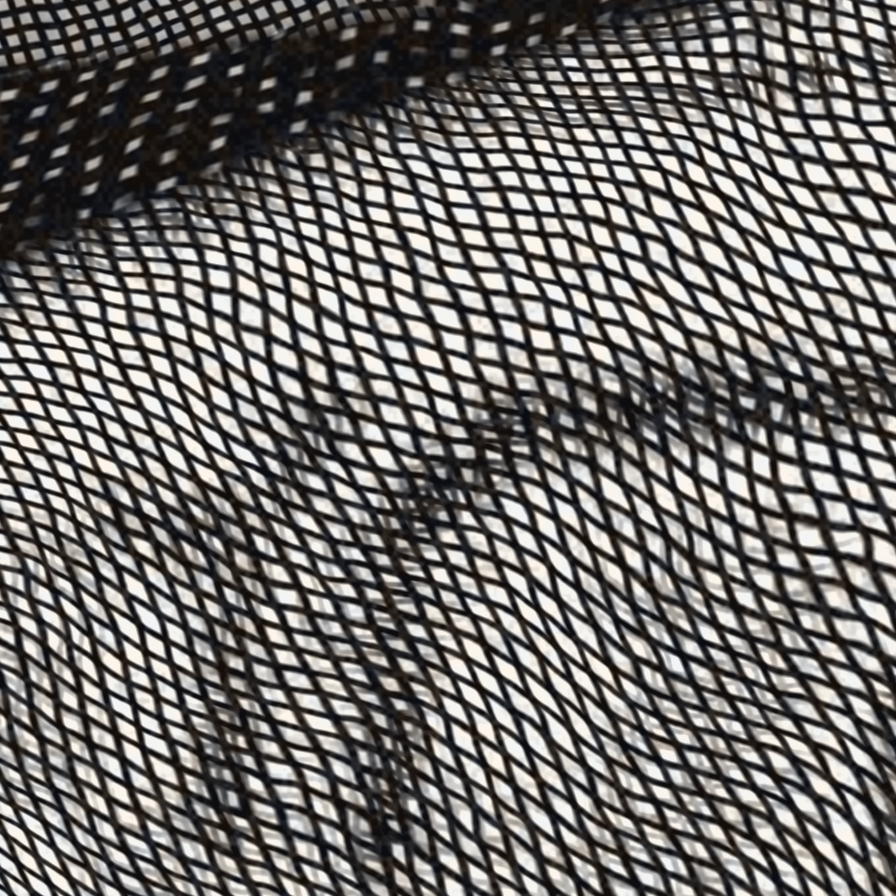
Reproduce this texture procedurally as a WebGL 2 fragment shader.

```glsl
#version 300 es
precision highp float;
// Draped black net over a pale ground, with dark overlapping folds.
uniform vec2 u_resolution;
out vec4 fragColor;

float hash(vec2 p) {
  return fract(sin(dot(p, vec2(127.1, 311.7))) * 43758.5453);
}

float noise(vec2 p) {
  vec2 i = floor(p), f = fract(p);
  f = f * f * (3.0 - 2.0 * f);
  return mix(mix(hash(i), hash(i + vec2(1, 0)), f.x),
             mix(hash(i + vec2(0, 1)), hash(i + vec2(1, 1)), f.x), f.y);
}

float segment(vec2 p, vec2 a, vec2 b) {
  vec2 ab = b - a;
  return length(p - a - ab * clamp(dot(p - a, ab) / dot(ab, ab), 0.0, 1.0));
}

// Openness of a net: 0 on the threads, up to 1 inside each hole.
float net(vec2 grid, float halfThread) {
  vec2 toThread = 0.5 - abs(fract(grid) - 0.5);
  vec2 open = smoothstep(halfThread - 0.11, halfThread + 0.11, toThread);
  return open.x * open.y * (0.84 + 0.16 * hash(floor(grid)));
}

// Soft crease of the given width around a distance.
float crease(float d, float width) {
  return exp(-d * d / (width * width));
}

void main() {
  vec2 p = gl_FragCoord.xy / u_resolution;

  // Uneven drape of the cloth
  vec2 q = p + 0.012 * vec2(sin(p.y * 11.0 + p.x * 5.0), sin(p.x * 13.0 - p.y * 6.0));
  q += 0.022 * (vec2(noise(p * 7.0), noise(p * 7.0 + 31.0)) - 0.5);
  q += 0.006 * (vec2(noise(p * 30.0), noise(p * 30.0 + 17.0)) - 0.5);

  // Skewed thread directions, steeper towards the bottom
  vec2 front = vec2(34.0 * q.x + 13.5 * q.y,
                    15.0 * q.x + 46.0 * q.y - 14.0 * q.x * (q.y - 0.5));
  front.y += 5.0 * smoothstep(0.6, 1.0, q.y - 0.2 * q.x);
  vec2 back = vec2(39.0 * q.x + 8.0 * q.y, 11.0 * q.x + 42.0 * q.y) + 2.0 * noise(p * 5.0);

  // Creases in the lower cloth
  float ridge = min(segment(p, vec2(1.05, 0.57), vec2(0.57, 0.53)),
                min(segment(p, vec2(0.57, 0.53), vec2(0.44, 0.40)),
                    segment(p, vec2(0.44, 0.40), vec2(0.43, -0.1))));
  float sideRidge = min(segment(p, vec2(0.36, 0.54), vec2(0.27, 0.40)),
                        segment(p, vec2(0.27, 0.40), vec2(0.25, 0.08)));
  sideRidge = min(sideRidge, segment(p, vec2(0.15, 0.42), vec2(0.27, 0.40)));
  float folds = max(crease(ridge, 0.045), 0.85 * crease(sideRidge, 0.045));
  folds = max(folds, 0.8 * crease(segment(p, vec2(1.0, 0.25), vec2(0.99, 0.0)), 0.03));

  // Doubled cloth inside the creases and near the upper fold
  float foldEdge = 0.69 + 0.45 * p.x - 0.08 * p.x * p.x;
  float bandTop = 0.92 + 0.13 * p.x;
  float nearFold = smoothstep(-0.09, 0.0, p.y - foldEdge);
  float streak = smoothstep(0.4, 0.65, p.x) * crease(p.y - 0.80 - 0.13 * p.x, 0.028);
  float inner = 0.35 * smoothstep(0.5, 0.35, p.y) * smoothstep(0.25, 0.6, noise(p * 5.0 + 9.0));
  float doubled = max(max(folds * (0.5 + 0.5 * noise(p * 14.0)), inner),
                      max(0.7 * nearFold, 0.75 * streak));
  float light = net(front, 0.15 + 0.03 * folds);
  light *= mix(1.0, net(back, 0.15), doubled);
  light *= 1.0 - 0.15 * folds - 0.15 * nearFold;
  light = 1.1 * light;

  // Dense upper band with sparse glints, then a finer mesh above it
  float band = smoothstep(-0.015, 0.03, p.y - foldEdge);
  float glints = 0.75 * net(vec2(24.0 * q.x - 5.0 * q.y, 37.0 * q.y - 9.0 * q.x), 0.31)
               * smoothstep(0.25, 0.75, noise(p * 28.0));
  light = mix(light, glints, band);
  float above = smoothstep(-0.015, 0.02, p.y - bandTop) * smoothstep(0.6, 0.3, p.x);
  float fineMesh = 0.75 * net(vec2(42.0 * q.x + 18.0 * q.y, 46.0 * q.y - 12.0 * q.x), 0.2);
  light = mix(light, fineMesh, above);

  // Fibre mottling and faint colour flecks
  light += 0.2 * (noise(p * 170.0) - 0.3) * (1.0 - 0.5 * band);
  light = clamp(light, 0.0, 1.0);
  vec3 thread = vec3(0.06, 0.05, 0.05), ground = vec3(0.97, 0.96, 0.94);
  vec3 color = mix(thread, ground, light);
  color += 0.05 * (noise(p * 60.0) - 0.5) * vec3(1.0, 0.1, -1.0);
  fragColor = vec4(clamp(color, 0.0, 1.0), 1.0);
}
```
